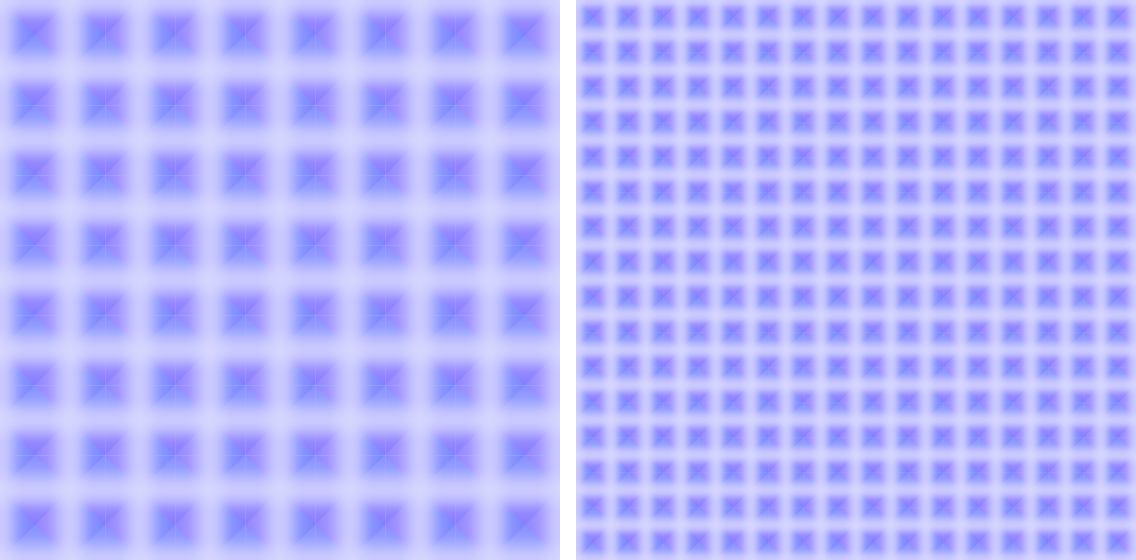
Left, the tile; right, the same tile 2 across and 2 down.
Write a WebGL 2 fragment shader that draws this pattern.

```glsl
#version 300 es
precision highp float;

uniform vec2 u_resolution;
out vec4 fragColor;

const float REPEATS = 8.0;
const vec3 PEAK_COLOR = vec3(0.525, 0.52, 1.0);
const vec3 SLOPE_COLOR = vec3(0.69, 0.685, 1.0);
const vec3 VALLEY_COLOR = vec3(0.86, 0.86, 1.0);
const vec3 ROW_LINE_COLOR = vec3(0.62, 0.80, 1.0);
const vec3 COLUMN_LINE_COLOR = vec3(0.80, 0.66, 1.0);
const vec2 FACE_TINT = vec2(0.045, 0.04);
const float TINT_FADE_START = 0.4;
const float VALLEY_START = 0.3;
const float VALLEY_STRENGTH = 0.65;
const vec2 LINE_OFFSET = vec2(0.0156, -0.0156);
const float LINE_HALF_WIDTH = 0.0156;
const float LINE_REACH = 0.85;
const float LINE_OPACITY = 0.25;

// Soft valley that rises toward the cell borders and joins at the corners
float valleyAmount(vec2 dist) {
    vec2 rise = VALLEY_STRENGTH * smoothstep(VALLEY_START, 1.0, dist);
    return 1.0 - (1.0 - rise.x) * (1.0 - rise.y);
}

// Direction faced by one of the four pyramid sides
vec2 faceNormal(vec2 p, float pixel) {
    vec2 dist = abs(p);
    float sideways = smoothstep(-pixel, pixel, dist.x - dist.y);
    vec2 direction = clamp(p / pixel, -1.0, 1.0);
    return direction * vec2(sideways, 1.0 - sideways);
}

// Thin line through the cell centre, fading along its length
float axisLine(float across, float along, float pixel) {
    float edge = 0.5 * pixel;
    float body = 1.0 - smoothstep(LINE_HALF_WIDTH - edge, LINE_HALF_WIDTH + edge, across);
    return LINE_OPACITY * body * (1.0 - smoothstep(0.4, LINE_REACH, along));
}

void main() {
    vec2 grid = REPEATS * gl_FragCoord.xy / u_resolution;
    vec2 cell = floor(grid);
    vec2 p = 2.0 * fract(grid) - 1.0;
    vec2 dist = abs(p);
    float reach = max(dist.x, dist.y);
    float pixel = 2.0 * REPEATS / min(u_resolution.x, u_resolution.y);

    // Pyramid that levels out at the cell border
    float slope = reach - pow(reach, 6.0) / 6.0;
    vec3 color = mix(PEAK_COLOR, SLOPE_COLOR, slope);

    // Colour shift on each face
    vec2 normal = faceNormal(p, pixel) * (1.0 - smoothstep(TINT_FADE_START, 1.0, reach));
    color.rg += FACE_TINT * vec2(normal.x, -normal.y);

    // Fine centre lines, absent in the outer rows and columns
    vec2 inner = step(1.0, cell) * step(cell, vec2(REPEATS - 2.0));
    vec2 lineDist = abs(p - LINE_OFFSET);
    color = mix(color, COLUMN_LINE_COLOR, inner.x * axisLine(lineDist.x, dist.y, pixel));
    color = mix(color, ROW_LINE_COLOR, inner.y * axisLine(lineDist.y, dist.x, pixel));

    // Pale rounded valleys
    color = mix(color, VALLEY_COLOR, valleyAmount(dist));
    fragColor = vec4(color, 1.0);
}
```
